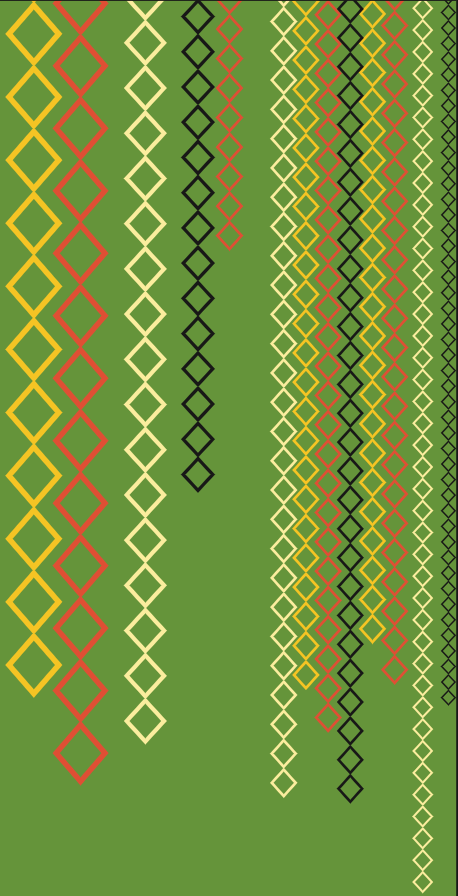
Write a Shadertoy shader that draws this pattern.

```glsl
// Hanging chains of hollow diamonds in four inks on a leaf green ground.
#define GROUND vec3(0.396, 0.580, 0.228)
#define YELLOW vec3(0.960, 0.770, 0.140)
#define RED    vec3(0.875, 0.310, 0.205)
#define CREAM  vec3(0.985, 0.930, 0.620)
#define BLACK  vec3(0.095, 0.095, 0.090)
#define STROKE 0.195         // line thickness over half width
#define OVERLAP 1.04         // how far neighbouring tips cross
#define CURTAIN_X 31.70      // first chain of the dense curtain
#define CURTAIN_STEP 2.479   // spacing of the curtain chains
#define CURTAIN_WIDTH 0.470  // half width over period
#define EDGE_RIGHT 0.20      // dark hairline on the right
#define EDGE_TOP 0.10        // dark hairline at the top

// Lone chains: centre x, last diamond y, period, half width.
const vec4 LONE[7] = vec4[7](
    vec4( 3.78, 74.22, 7.044, 3.19),
    vec4( 9.00, 84.05, 6.973, 3.13),
    vec4(16.24, 80.47, 5.046, 2.41),
    vec4(22.12, 52.96, 3.932, 1.90),
    vec4(25.64, 26.30, 3.294, 1.55),
    vec4(47.23, 98.44, 2.438, 1.18),
    vec4(50.10, 77.86, 1.738, 0.86));
const int LONE_INK[7] = int[7](1, 2, 0, 3, 2, 0, 3);

// Curtain chains: last diamond y, period.
const vec2 CURTAIN[6] = vec2[6](
    vec2(87.37, 3.268), vec2(75.33, 3.268), vec2(80.08, 3.268),
    vec2(88.02, 3.223), vec2(70.18, 3.268), vec2(74.74, 3.268));
const int CURTAIN_INK[6] = int[6](0, 1, 2, 3, 1, 2);

vec3 ink(int i) {
    return i == 0 ? CREAM : i == 1 ? YELLOW : i == 2 ? RED : BLACK;
}

// Signed distance to a chain of diamond outlines that ends at chain.y.
float chainDistance(vec2 p, vec4 chain) {
    float rise = chain.y - p.y;
    float link = max(floor(rise / chain.z + 0.5), 0.0);
    vec2 local = abs(vec2(p.x - chain.x, rise - link * chain.z));
    vec2 slope = 1.0 / vec2(chain.w, 0.5 * OVERLAP * chain.z);
    float d = (dot(local, slope) - 1.0) / length(slope);
    return max(d, -d - STROKE * chain.w);
}

float coverage(float d, float pixel) {
    return clamp(0.5 - d / pixel, 0.0, 1.0);
}

void mainImage(out vec4 fragColor, in vec2 fragCoord) {
    // Percent of canvas height, y pointing down from the top edge.
    vec2 size = vec2(51.17, 100.0);
    vec2 uv = fragCoord / iResolution.xy;
    vec2 p = vec2(uv.x, 1.0 - uv.y) * size;
    float pixel = size.y / iResolution.y;
    vec3 color = GROUND;

    // Lone chains, left to right.
    for (int i = 0; i < 7; i++) {
        float d = chainDistance(p, LONE[i]);
        color = mix(color, ink(LONE_INK[i]), coverage(d, pixel));
    }

    // Dense curtain, ordered so that the black chain lies on top.
    for (int k = 0; k < 6; k++) {
        int i = (k + 4) % 6;
        vec2 c = CURTAIN[i];
        float x = CURTAIN_X + CURTAIN_STEP * float(i);
        float d = chainDistance(p, vec4(x, c, CURTAIN_WIDTH * c.y));
        color = mix(color, ink(CURTAIN_INK[i]), coverage(d, pixel));
    }

    // Dark hairlines along the right and top edges.
    float edge = min(size.x - EDGE_RIGHT - p.x, p.y - EDGE_TOP);
    color = mix(color, BLACK, coverage(edge, pixel));

    fragColor = vec4(color, 1.0);
}
```
